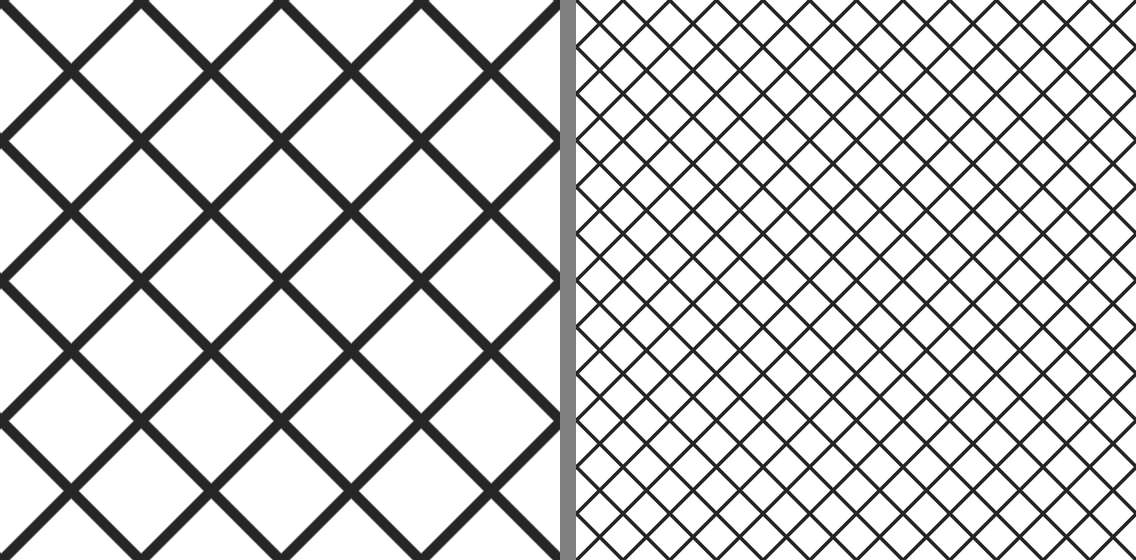
Left: one tile. Right: repeated 3 by 3.
Give the GLSL for this pattern, as a Shadertoy shader.

```glsl
// Diagonal lattice: two families of parallel dark lines cross at right angles
// on white, leaving square diamonds. Each family is a repeated distance to the
// nearest whole value of x + y or x - y, so the tile wraps on every edge.

const float REPEATS = 4.0;                      // diamonds across and down
const float LINE_SHARE = 0.108;                 // line width / line spacing
const vec2 CROSSING = vec2(0.0022, -0.0017);    // position of one crossing
const float SOFTNESS = 0.75;                    // edge blur, in pixel footprints
const vec3 PAPER = vec3(1.0);
const vec3 INK = vec3(0.15);

// Distance to the nearest whole number, per component
vec2 distanceToLine(vec2 p) {
    return abs(fract(p + 0.5) - 0.5);
}

void mainImage(out vec4 fragColor, in vec2 fragCoord) {
    vec2 cell = (fragCoord / iResolution.xy - CROSSING) * REPEATS;

    // Diagonal coordinates: one component per line family
    vec2 diagonal = vec2(cell.x + cell.y, cell.x - cell.y);
    vec2 blur = SOFTNESS * fwidth(diagonal);

    // Smoothed coverage, joined where the families cross
    vec2 edge = distanceToLine(diagonal) - 0.5 * LINE_SHARE;
    vec2 coverage = 1.0 - smoothstep(-blur, blur, edge);
    float ink = max(coverage.x, coverage.y);

    fragColor = vec4(mix(PAPER, INK, ink), 1.0);
}
```
